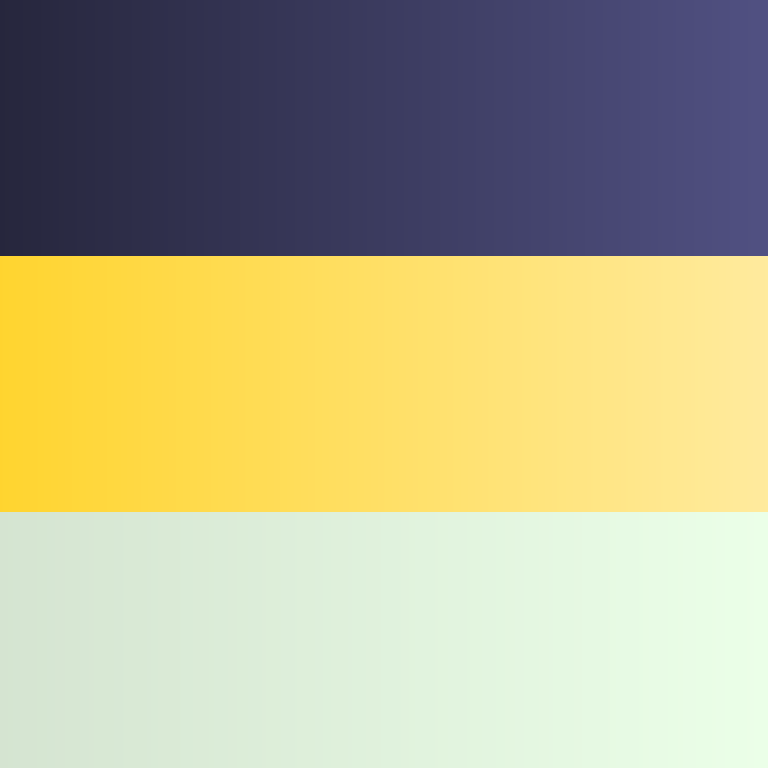
Reproduce this background procedurally as a Shadertoy shader.

```glsl
// Three equal horizontal bands: indigo on top, yellow in the middle, mint below.
// Each band brightens linearly from left to right, and the two seams
// are blended over a single pixel.

// Coverage above a horizontal seam, antialiased over one pixel.
float above(float y, float seam, float pixel) {
    return clamp((y - seam) / pixel + 0.5, 0.0, 1.0);
}

void mainImage(out vec4 fragColor, in vec2 fragCoord) {
    vec2 uv = fragCoord / iResolution.xy;
    float pixel = 1.0 / iResolution.y;

    // Left-to-right gradient of each band
    vec3 mint = mix(vec3(0.835, 0.895, 0.820), vec3(0.922, 1.0, 0.910), uv.x);
    vec3 yellow = mix(vec3(1.0, 0.833, 0.185), vec3(1.0, 0.920, 0.618), uv.x);
    vec3 indigo = mix(vec3(0.150, 0.150, 0.238), vec3(0.316, 0.316, 0.510), uv.x);

    // Stack the bands from the bottom up
    vec3 color = mix(mint, yellow, above(uv.y, 1.0 / 3.0, pixel));
    color = mix(color, indigo, above(uv.y, 2.0 / 3.0, pixel));

    fragColor = vec4(color, 1.0);
}
```
